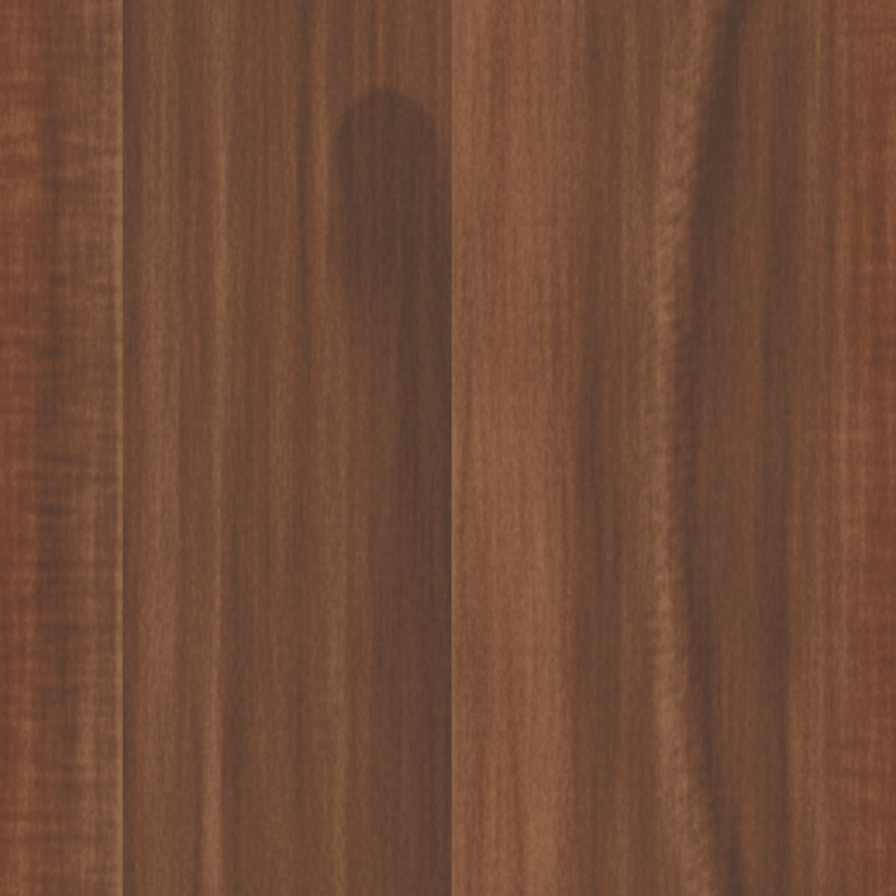
Write a three.js fragment shader that draws this texture.

```glsl
// Two walnut boards with vertical grain, a dark knot and a curved, rippled figure.
varying vec2 vUv;

const float SEAM_LEFT = 0.137;
const float SEAM_RIGHT = 0.504;
const float SEAM_SOFT = 0.0012;

const vec3 DARK_WALNUT = vec3(0.335, 0.238, 0.197);
const vec3 MID_WALNUT = vec3(0.445, 0.295, 0.215);
const vec3 LIGHT_WALNUT = vec3(0.570, 0.405, 0.290);
const vec3 RED_TINT = vec3(0.022, -0.012, -0.015);

vec2 gradient(vec2 cell) {
  float angle = 6.2832 * fract(sin(dot(cell, vec2(127.1, 311.7))) * 43758.5);
  return vec2(cos(angle), sin(angle));
}

// Gradient noise, roughly -0.7 to 0.7
float noise(vec2 p) {
  vec2 i = floor(p);
  vec2 f = p - i;
  vec2 u = f * f * f * (f * (f * 6.0 - 15.0) + 10.0);
  vec2 e = vec2(1.0, 0.0);
  float low = mix(dot(gradient(i), f), dot(gradient(i + e), f - e), u.x);
  float high = mix(dot(gradient(i + e.yx), f - e.yx), dot(gradient(i + 1.0), f - 1.0), u.x);
  return mix(low, high, u.y);
}

// Soft stripe around a centre
float band(float x, float centre, float width) {
  float d = (x - centre) / width;
  return exp(-d * d);
}

float capsule(vec2 p, vec2 top, float len, float radius) {
  vec2 q = p - top;
  q.y -= clamp(q.y, -len, 0.0);
  return length(q) - radius;
}

// Long streaks down to short pores
float grain(vec2 p) {
  float streaks = 0.22 * noise(p * vec2(28.0, 1.3)) + 0.24 * noise(p * vec2(75.0, 2.6) + 17.0);
  float fibres = 0.17 * noise(p * vec2(150.0, 9.0) + 41.0);
  float pores = 0.17 * noise(p * vec2(190.0, 75.0)) + 0.14 * noise(p * vec2(260.0, 190.0) + 9.0);
  return streaks + fibres + pores;
}

// Dark and light stripes with a knot near the right edge
float knotBoard(vec2 p) {
  float x = p.x + 0.010 * noise(vec2(p.x * 6.0, p.y * 2.2));
  float tone = 0.47;
  tone += 0.13 * band(x, 0.180, 0.022) + 0.24 * band(x, 0.243, 0.011);
  tone += 0.20 * band(x, 0.314, 0.007) * smoothstep(0.95, 0.65, p.y);
  tone += 0.20 * band(x, 0.361, 0.007) * band(p.y, 0.80, 0.16);
  tone -= 0.22 * band(x, 0.140, 0.014) + 0.13 * band(x, 0.224, 0.008);
  tone -= 0.15 * band(x, 0.273, 0.014) + 0.10 * band(x, 0.335, 0.010);

  float shade = smoothstep(0.36, 0.50, x) * smoothstep(0.92, 0.70, p.y);
  tone -= 0.36 * shade * (0.75 + 0.25 * smoothstep(0.0, 0.4, p.y));

  vec2 wobble = 0.012 * vec2(noise(p * 13.0), noise(p * 11.0 + 5.0));
  float knot = smoothstep(0.009, -0.009, capsule(p + wobble, vec2(0.430, 0.842), 0.24, 0.056));
  knot *= smoothstep(0.56, 0.72, p.y + 0.06 * noise(p * vec2(20.0, 8.0)));
  return mix(tone, 0.11, 0.88 * knot);
}

// Pale stripes, a bowed figure, then cross ripples towards the pale edge
float figuredBoard(vec2 p) {
  float x = p.x + 0.010 * noise(vec2(p.x * 7.0, p.y * 2.0) + 30.0);
  float bow = (p.y - 0.48) / 0.5;
  float figure = 0.733 + 0.045 * bow * bow;
  float tone = 0.49;
  tone += 0.23 * (1.0 - smoothstep(0.59, 0.66, x)) + 0.12 * band(p.x, 0.506, 0.003);
  tone -= 0.10 * band(x, 0.668, 0.025);
  tone += 0.27 * band(x, figure, 0.019);
  tone -= 0.40 * band(x, figure + 0.042, 0.018);
  tone -= 0.13 * band(x, 0.825, 0.020) + 0.22 * band(x, 0.868, 0.022);
  tone -= 0.17 * band(x, 1.062, 0.018);
  tone += 0.10 * band(x, 1.103, 0.022) + 0.42 * band(p.x, 1.134, 0.006);
  tone += 0.10 * noise(p * vec2(5.0, 4.0));

  // Slanted shimmer on the bowed figure
  float shimmer = noise(vec2(p.x * 45.0 + p.y * 25.0, p.y * 75.0 - p.x * 60.0));
  tone += 0.28 * shimmer * band(x, figure + 0.012, 0.035);

  // Cross ripples
  float ripple = noise(vec2(p.x * 17.0, p.y * 85.0)) + 0.6 * noise(vec2(p.x * 30.0, p.y * 40.0));
  return tone + ripple * mix(0.0, 0.24, smoothstep(0.88, 1.02, p.x));
}

vec3 woodColour(float tone) {
  float t = clamp(tone, 0.0, 1.0);
  vec3 lower = mix(DARK_WALNUT, MID_WALNUT, min(t * 2.0, 1.0));
  return mix(lower, LIGHT_WALNUT, max(t * 2.0 - 1.0, 0.0));
}

void main() {
  // The figured board wraps round the left and right sides
  vec2 wrapped = vec2(vUv.x + (vUv.x < 0.3 ? 1.0 : 0.0), vUv.y);
  float inner = smoothstep(SEAM_LEFT - SEAM_SOFT, SEAM_LEFT + SEAM_SOFT, vUv.x);
  inner *= 1.0 - smoothstep(SEAM_RIGHT - SEAM_SOFT, SEAM_RIGHT + SEAM_SOFT, vUv.x);

  float knotTone = knotBoard(vUv) + grain(vUv);
  float figuredTone = figuredBoard(wrapped) + grain(wrapped + vec2(3.0, 7.0));
  vec3 colour = mix(woodColour(figuredTone), woodColour(knotTone), inner);

  float red = band(wrapped.x, 1.0, 0.065) + 0.5 * band(wrapped.x, 0.57, 0.06);
  colour += RED_TINT * red * (1.0 - inner);
  gl_FragColor = vec4(colour, 1.0);
}
```
